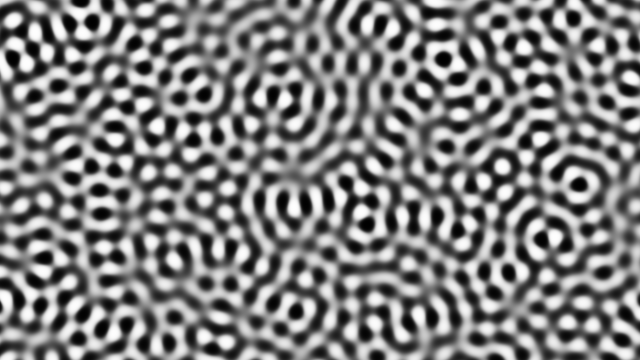
Give the GLSL for this pattern, as a WebGL 1 fragment shader.

```glsl
precision highp float;

uniform vec2 u_resolution;

const float TAU = 6.2831853;
const int WAVES = 64;

// Three random values in 0..1 from one number
vec3 hash31(float n) {
    vec3 q = fract(n * vec3(0.1031, 0.1030, 0.0973) + 0.137);
    q += dot(q, q.yzx + 33.33);
    return fract((q.xxy + q.yzz) * q.zyx);
}

// Plane waves of nearly one length from all directions, scaled to unit variance
float waveField(vec2 p) {
    float sum = 0.0;
    for (int i = 0; i < WAVES; i++) {
        float n = float(i);
        vec3 rnd = hash31(n + 7.0);
        float angle = 0.5 * TAU * (n + rnd.x) / float(WAVES);
        float frequency = 16.5 * mix(0.94, 1.06, rnd.y);
        vec2 direction = vec2(cos(angle), sin(angle));
        sum += cos(TAU * (frequency * dot(p, direction) + rnd.z));
    }
    return sum * sqrt(2.0 / float(WAVES));
}

void main() {
    vec2 p = (gl_FragCoord.xy - 0.5 * u_resolution) / u_resolution.y;

    // Soft S-curve spreads the greys evenly from black to white
    float grey = 1.0 / (1.0 + exp(-1.68 * waveField(p + vec2(2.3, 1.7))));
    gl_FragColor = vec4(vec3(grey), 1.0);
}
```
